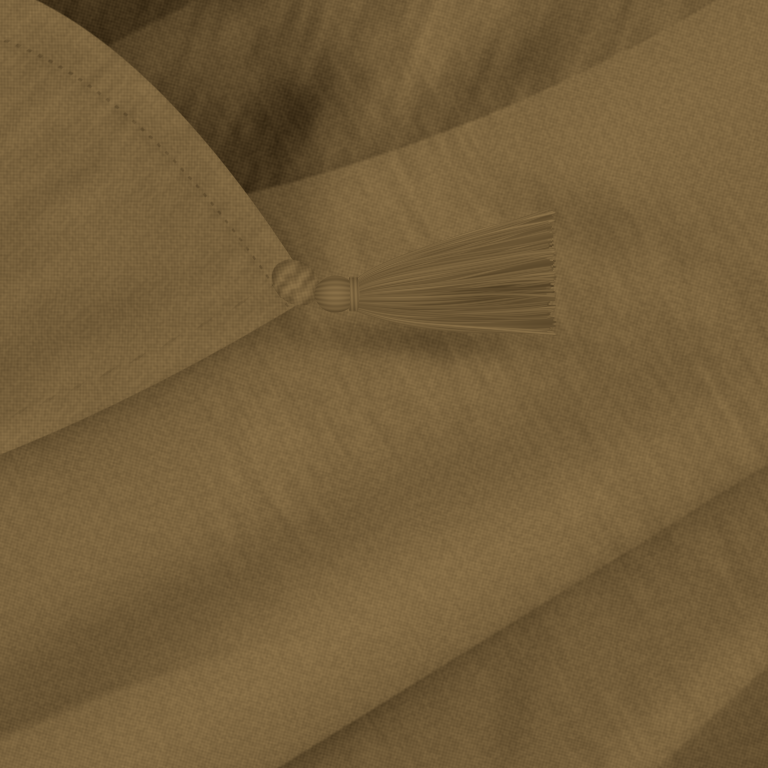
Give the GLSL for this texture, as a Shadertoy shader.

```glsl
// Draped ochre crepe cloth with a stitched corner flap and a thread tassel.
const vec3 DARK = vec3(.25, .19, .10);
const vec3 LIGHT = vec3(.54, .44, .28);
const float FOLD_ANGLE = .52;
const float WEAVE_FREQ = 175.;
const float WEAVE_DEPTH = .07;
const float GRAIN = .17;
const float CREASE = .17;
const float STITCH_INSET = .052;
const int STRANDS = 72;
const vec2 NECK = vec2(.462, .617);
const vec2 KNOT = vec2(.437, .617);
const float SKIRT_LENGTH = .26;

float hash(vec2 p) { return fract(sin(dot(p, vec2(127.1, 311.7))) * 43758.545); }

float noise(vec2 p) {
    vec2 i = floor(p), f = fract(p);
    f = f * f * (3. - 2. * f);
    return mix(mix(hash(i), hash(i + vec2(1, 0)), f.x),
               mix(hash(i + vec2(0, 1)), hash(i + vec2(1, 1)), f.x), f.y);
}

vec2 turn(vec2 p, float a) { return vec2(cos(a) * p.x + sin(a) * p.y, cos(a) * p.y - sin(a) * p.x); }

// Soft elliptical light or shadow, tilted by angle a
float blob(vec2 p, vec2 centre, float a, vec2 size) {
    vec2 q = turn(p - centre, a) / size;
    return exp(-dot(q, q));
}

// Weave, grain and crinkles running across the fold direction
float fabric(vec2 p, float a) {
    vec2 q = turn(p, a) + .004 * noise(p * 14.);
    vec2 w = sin(q * WEAVE_FREQ * 6.2832);
    float crinkle = noise(q * vec2(75., 14.)) * .6 + noise(q * vec2(130., 38.)) * .4 - .5;
    float patches = smoothstep(.3, .75, noise(p * 6. + 3.));
    return WEAVE_DEPTH * w.x * w.y + GRAIN * (noise(q * 290.) - .5) + CREASE * crinkle * (.25 + patches);
}

// Main folds of the underlying cloth
float drape(vec2 p, float aa) {
    float t = .79 + .09 * blob(p, vec2(.85, .84), FOLD_ANGLE, vec2(.35, .1));
    t += .13 * blob(p, vec2(.5, .21), .5, vec2(.55, .06));
    t += .08 * blob(p, vec2(.43, .73), .35, vec2(.2, .045));
    t += .06 * blob(p, vec2(.35, .4), .45, vec2(.4, .08));
    t -= .17 * blob(p, vec2(.76, .72), -.3, vec2(.11, .04));
    t -= .18 * blob(p, vec2(.24, .22), .45, vec2(.34, .05));
    t -= .10 * blob(p, vec2(.8, .47), .5, vec2(.25, .07));

    // Valley behind the lower left fold
    float valley = p.y - (.034 + .43 * p.x - .2 * p.x * p.x);
    t -= .32 * smoothstep(-.004, .016, valley) * exp(-max(valley, 0.) / .06) * smoothstep(.42, .02, p.x);

    // Recessed wrinkled cloth above the upper fold
    float ridge = (p.y - (.698 + .06 * p.x + .28 * p.x * p.x)) * .92;
    float back = .66 + .22 * blob(p, vec2(.57, .95), .9, vec2(.13, .05));
    back += .14 * blob(p, vec2(.3, .96), .4, vec2(.18, .03));
    back -= .32 * blob(p, vec2(.39, .85), .55, vec2(.13, .045));
    back -= .2 * blob(p, vec2(.64, .9), .6, vec2(.13, .035));
    back -= .22 * exp(-max(ridge, 0.) / .035) * smoothstep(.8, .35, p.x);
    back -= .28 * smoothstep(-.003, .006, p.y - .865 - .52 * p.x) * smoothstep(.35, .2, p.x);
    back += .22 * (noise(turn(p, 1.2) * vec2(18., 70.)) - .5);
    t = mix(t, back, smoothstep(-aa, aa + .003, ridge));

    // Cloth below the long diagonal fold
    float under = (.62 * (p.x - .36) - p.y) * .85;
    t -= .13 * exp(-abs(under) / .014);
    float low = .69 - mix(.42, .2, smoothstep(.4, .8, p.x)) * exp(-max(under, 0.) / .035);
    low += .17 * blob(p, vec2(.91, .09), .75, vec2(.2, .035));
    low -= .14 * blob(p, vec2(.67, .07), 1.4, vec2(.1, .025));
    low -= .2 * smoothstep(0., .012, (p.x - .85) * .93 - p.y);
    return mix(t, low, smoothstep(-aa, aa + .002, under));
}

// Tassel skirt: returns tone and coverage
vec2 skirt(vec2 p, float aa) {
    float s = (p.x - NECK.x) / SKIRT_LENGTH;
    if (s < 0. || s > 1.06 || p.y < .54 || p.y > .75) return vec2(0);
    float top = .632 + .095 * pow(s, .7);
    float bottom = .597 - .028 * (1. - pow(max(1. - s, 0.), 4.));
    float v = (p.y - bottom) / (top - bottom);
    float ragged = .97 + .04 * hash(vec2(floor(v * 60.), 2.));
    float cover = smoothstep(-.02, .03, v) * smoothstep(1.02, .97, v) * smoothstep(ragged + .006, ragged - .006, s);
    float tone = .32 + .3 * noise(vec2(s * 3., v * 50.));
    for (int i = 0; i < STRANDS; i++) {
        float k = float(i), r = hash(vec2(k, 7.)), r2 = hash(vec2(k, 19.));
        float start = (k + .5) / float(STRANDS);
        float lane = mix(start, clamp(start + .22 * (r - .5), .0, 1.), s) + .025 * sin(s * 5. + r2 * 6.) * s;
        float d = abs(p.y - mix(bottom, top, lane));
        float line = smoothstep(.0016 + aa, .0004, d) * smoothstep(.96 + .06 * r2, .95 + .05 * r2, s);
        tone = mix(tone, .58 + .42 * r2 - .2 * smoothstep(.0003, .0018, d), line * .85);
        cover = max(cover, line);
    }
    tone -= .22 * blob(vec2(s, v), vec2(.7, .36), 0., vec2(.3, .12));
    return vec2(tone + .06 * smoothstep(.4, .9, v), cover);
}

void mainImage(out vec4 fragColor, in vec2 fragCoord) {
    vec2 p = fragCoord / iResolution.xy;
    float aa = 1. / iResolution.y;
    float tone = drape(p, aa) + fabric(p, FOLD_ANGLE);

    // Flap with its cast shadow, hems and stitches
    float upper = (1.02 - .35 * p.x - 1.55 * p.x * p.x - p.y) * .74;
    float lower = (p.y - .408 - .4 * p.x - .27 * p.x * p.x) * .88;
    float flap = min(upper, lower);
    tone -= .33 * exp(-max(-lower, 0.) / .028) * smoothstep(.46, .36, p.x);
    tone -= .16 * exp(-max(-upper, 0.) / .02) * step(.64, p.y);
    float sheet = .76 + fabric(p + 4., -.8) + .07 * exp(-abs(flap - .012) / .012);
    sheet += .12 * (noise(turn(p, .5) * vec2(9., 32.)) - .5);
    sheet -= .13 * blob(p, vec2(.08, .56), .5, vec2(.16, .03));
    float dash = smoothstep(.25, .4, abs(fract((p.x - p.y) * 48.) - .5));
    sheet -= .28 * dash * smoothstep(.0018 + aa, .0004, abs(upper - STITCH_INSET));
    sheet -= .12 * dash * smoothstep(.002 + aa, .0004, abs(lower - .04));
    sheet -= .06 * exp(-abs(upper - STITCH_INSET - .005) / .004);
    tone = mix(tone, sheet, smoothstep(-aa, aa, flap));

    // Tassel shadow, then skirt
    tone -= .42 * blob(p, vec2(.55, .558), -.05, vec2(.15, .025)) * (1. - smoothstep(-.002, .002, flap));
    vec2 tassel = skirt(p, aa);
    tone = mix(tone, tassel.x, tassel.y);

    // Gathered corner loop
    vec2 q = turn(p - vec2(.385, .632), -.7) / vec2(.034, .027);
    float loopTone = .86 - .3 * dot(q, q) + .14 * sin(q.x * 11. + 3. * noise(q * 3.)) + fabric(p, 1.);
    tone = mix(tone, loopTone, smoothstep(1.03, .96, length(q)));

    // Wound knot and neck binding
    q = (p - KNOT) / vec2(.027, .024);
    float knotTone = .9 - .42 * dot(q, q) + .1 * sin(q.y * 26. / (1.2 - .4 * q.x * q.x));
    tone = mix(tone, knotTone, smoothstep(1.04, .96, length(q)));
    q = (p - NECK) / vec2(.006, .022);
    float bindTone = .82 - .3 * q.y * q.y + .15 * sin(q.x * 7. + q.y);
    tone = mix(tone, bindTone, smoothstep(1.08, .92, max(abs(q.x + .3 * q.y * q.y), abs(q.y))));

    fragColor = vec4(mix(DARK, LIGHT, clamp(tone, -.25, 1.2)), 1.);
}
```
